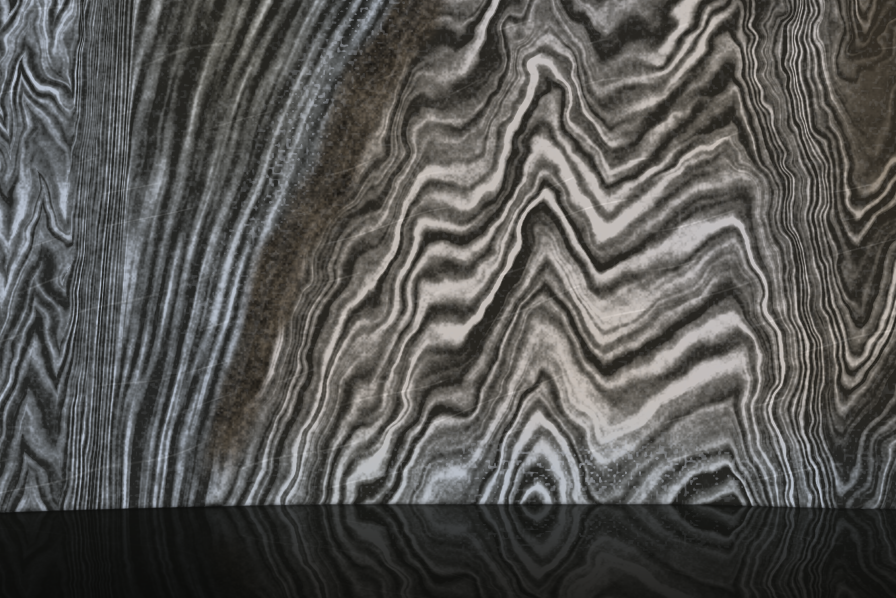
Give the GLSL for this texture, as a WebGL 2 fragment shader.

```glsl
#version 300 es
precision highp float;
// Folded, banded salt rock wall split by a brown seam, standing over dark still water.
uniform vec2 u_resolution;
out vec4 fragColor;

const vec3 DARK_BAND = vec3(0.150, 0.145, 0.132);
const vec3 MID_BAND = vec3(0.385, 0.378, 0.368);
const vec3 LIGHT_BAND = vec3(0.760, 0.752, 0.765);
const vec3 SEAM_BROWN = vec3(0.225, 0.200, 0.165);
const vec3 COOL_TINT = vec3(0.94, 1.00, 1.06);
const vec3 WARM_TINT = vec3(1.04, 0.98, 0.88);
const vec3 FROST = vec3(0.72, 0.74, 0.78);
const vec3 WATER = vec3(0.055, 0.058, 0.052);
const float WATER_LEVEL = 0.157;
const float REFLECTION = 0.27;
const float FOLD_BANDS = 17.0;    // bands per unit of height in the folds
const float STREAK_BANDS = 38.0;  // bands per unit of the left fan
const float GRAIN = 0.34;

float hash(vec2 p) {
  vec3 q = fract(vec3(p.xyx) * 0.1031);
  q += dot(q, q.yzx + 33.33);
  return fract((q.x + q.y) * q.z);
}

float noise(vec2 p) {
  vec2 i = floor(p), f = fract(p);
  f = f * f * (3.0 - 2.0 * f);
  return mix(mix(hash(i), hash(i + vec2(1, 0)), f.x),
             mix(hash(i + vec2(0, 1)), hash(i + vec2(1, 1)), f.x), f.y);
}

vec2 noisePair(vec2 p) { return vec2(noise(p), noise(p + 31.0)) - 0.5; }

float glow(vec2 p, vec2 centre, vec2 size) {
  vec2 d = (p - centre) / size;
  return exp(-dot(d, d));
}

// Limb of a fold: a ramp from a to b with rounded hinges.
float limb(float x, float a, float b) {
  float t = clamp((x - a) / (b - a), 0.0, 1.0);
  return mix(t, t * t * (3.0 - 2.0 * t), 0.7);
}

// Height of one folded layer across the wall.
float foldProfile(float x) {
  return -0.40 + 0.56 * limb(x, 0.37, 0.62) + 0.18 * limb(x, 0.63, 0.73)
    + 0.23 * limb(x, 0.78, 0.905) - 0.16 * limb(x, 0.905, 1.015)
    + 0.14 * limb(x, 1.01, 1.24) - 0.85 * limb(x, 1.23, 1.44)
    + 0.25 * limb(x, 1.42, 1.56);
}

// Banded tone around zero: uneven stripes plus finer laminae.
// Parts too fine for the pixel grid fade out.
float layers(float f, float along, float freq) {
  float width = fwidth(f) * freq;
  float phase = f * freq + 1.7 * noise(vec2(f * freq * 0.6, along));
  float strength = 0.10 + 0.22 * noise(vec2(f * freq * 0.8 + 60.0, along));
  float sum = strength * sin(6.2832 * phase) * (1.0 - smoothstep(0.25, 0.6, width));
  float scale = 2.6, amp = 0.52;
  for (int i = 0; i < 2; i++) {
    float keep = 1.0 - smoothstep(0.6, 1.4, width * scale);
    sum += amp * keep * (noise(vec2(f * freq * scale, along * 1.5 + 17.0 * float(i))) - 0.5);
    scale *= 2.4;
    amp *= 0.75;
  }
  return sum;
}

float seamCentre(float y) { return 0.34 + 0.10 * y + 0.27 * y * y; }

vec3 rock(vec2 p) {
  // Uneven flow of the layers, rougher near the top
  float rough = 1.0 + 0.8 * smoothstep(0.55, 0.95, p.y);
  vec2 broad = noisePair(p * 7.0), fine = noisePair(p * 19.0 + 7.0);
  vec2 q = p + rough * (0.032 * broad + 0.019 * fine + 0.007 * noisePair(p * 47.0));

  // Right: stacked folds
  float fold = q.y - foldProfile(q.x + 0.05 * (0.5 - p.y) * smoothstep(1.15, 1.35, p.x));
  float foldTone = layers(fold, p.x * 4.0, FOLD_BANDS);

  // Left: fanning streaks, with chevrons at the far edge
  float edge = 1.0 - smoothstep(0.09, 0.20, p.x - 0.03 * p.y);
  float fan = 0.45 * (p.x + 0.010 * broad.x + 0.004 * fine.x) / seamCentre(p.y);
  float chevron = abs(fract((q.x - 0.02 * p.y) / 0.095) - 0.5);
  float streak = fan * (1.0 - 0.7 * edge) - edge * (0.34 * q.y + 0.11 * chevron);
  float streakTone = layers(streak, p.y * 4.0 + 40.0, STREAK_BANDS);

  float d = p.x - seamCentre(p.y) + 0.03 * broad.x + 0.02 * fine.y;
  float right = smoothstep(-0.015, 0.015, d);

  // Large areas of light and shade
  float leftLight = -0.12 + 0.16 * glow(p, vec2(0.06, 0.72), vec2(0.10, 0.22))
    + 0.14 * exp(-pow((d + 0.09) / 0.06, 2.0))
    - 0.08 * glow(p, vec2(0.36, 0.92), vec2(0.14, 0.25))
    - 0.08 * glow(p, vec2(0.10, 0.16), vec2(0.30, 0.10));
  float rightLight = -0.05 + 0.11 * glow(p, vec2(0.95, 0.45), vec2(0.34, 0.28))
    + 0.10 * glow(p, vec2(1.05, 0.94), vec2(0.25, 0.12))
    + 0.10 * glow(p, vec2(0.70, 0.74), vec2(0.09, 0.14))
    - 0.14 * smoothstep(1.34, 1.44, p.x)
    - 0.25 * glow(p, vec2(1.24, 1.00), vec2(0.09, 0.05));
  float tone = 0.5 + mix(streakTone * 1.05, foldTone * 1.3, right)
    + mix(leftLight, rightLight, right);

  // Crystal grain
  float grain = 0.55 * noise(p * 130.0) + 0.45 * noise(p * 290.0 + 9.0) - 0.5;
  tone = clamp(tone + GRAIN * grain + 0.16 * (noise(p * 45.0) - 0.5), 0.0, 1.0);
  vec3 col = mix(DARK_BAND, MID_BAND, smoothstep(0.03, 0.57, tone));
  col = mix(col, LIGHT_BAND, smoothstep(0.45, 1.02, tone));

  // Cool light on the left and foot, warm stain at the top and right edge
  float cool = max(1.0 - right, 1.0 - smoothstep(0.18, 0.36, p.y));
  float stain = glow(p, vec2(0.38, 0.95), vec2(0.16, 0.30))
    + glow(p, vec2(1.49, 0.85), vec2(0.09, 0.30)) + 0.6 * noise(p * 5.0 + 80.0) * right;
  col *= mix(vec3(1), COOL_TINT, cool);
  col *= mix(vec3(1), WARM_TINT, clamp(stain, 0.0, 1.0));
  col = mix(col, SEAM_BROWN, 0.65 * glow(p, vec2(1.47, 0.88), vec2(0.055, 0.22)));

  // Brown seam
  float halfWidth = 0.030 + 0.018 * smoothstep(0.3, 0.75, p.y);
  float seam = 1.0 - smoothstep(halfWidth - 0.016, halfWidth + 0.014, abs(d));
  seam *= smoothstep(0.17, 0.27, p.y);
  col = mix(col, SEAM_BROWN * (1.0 + 1.1 * grain + 0.6 * fine.x), 0.85 * seam);

  // Glints beside the seam and along the foot
  float foot = glow(p, vec2(0.98, 0.215), vec2(0.30, 0.045));
  float beside = exp(-pow((d + 0.085) / 0.05, 2.0)) * smoothstep(0.3, 0.8, p.y);
  float glint = smoothstep(0.55, 0.90, noise(p * 210.0 + 5.0));
  col = mix(col, FROST, glint * clamp(0.10 + 0.50 * foot + 0.40 * beside, 0.0, 0.7));

  // Pale broken scratches
  float across = (p.y - 0.28 * p.x + 0.04 * broad.y) * 15.0;
  float scratch = 1.0 - smoothstep(0.0, 0.045, abs(fract(across) - 0.5));
  return col + 0.08 * scratch * smoothstep(0.55, 0.85, noise(vec2(p.x * 14.0, floor(across))));
}

void main() {
  vec2 p = gl_FragCoord.xy / u_resolution * vec2(1.5, 1.0);
  float pixel = 1.0 / u_resolution.y;
  float shore = WATER_LEVEL - 0.014 * pow(1.0 - min(p.x / 0.6, 1.0), 1.5)
    - 0.008 * smoothstep(1.1, 1.5, p.x);
  float depth = shore - p.y;

  // Below the shore, the wall is mirrored with a faint ripple
  float ripple = 0.004 * (noise(vec2(p.x * 12.0, p.y * 90.0)) - 0.5);
  vec2 mirrored = vec2(p.x + ripple, shore + abs(depth) * 1.25);
  vec3 wall = rock(depth > 0.0 ? mirrored : p);
  float lit = REFLECTION * mix(0.35, 1.0, smoothstep(0.30, 0.50, p.x));
  vec3 water = WATER * (1.0 - 2.0 * max(depth, 0.0)) + wall * lit * (1.0 - 3.0 * max(depth, 0.0));
  vec3 col = mix(wall, water, smoothstep(-pixel, pixel, depth));
  col *= 1.0 - 0.25 * exp(-pow(depth / 0.004, 2.0));
  fragColor = vec4(clamp(col, 0.0, 1.0), 1.0);
}
```
